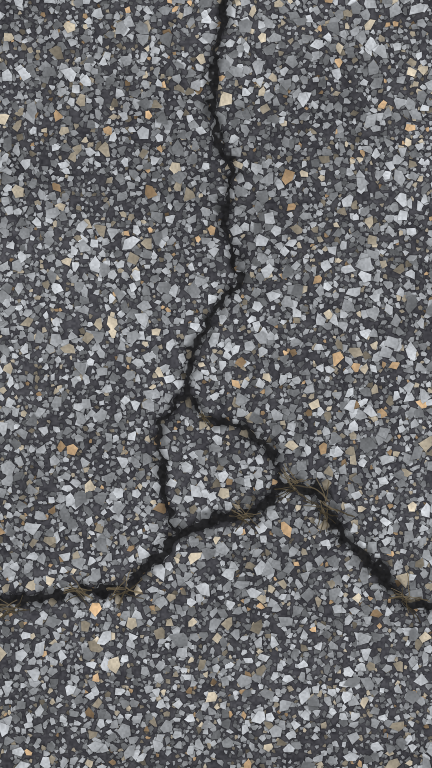
Give the GLSL for this texture, as a Shadertoy shader.

```glsl
const float TAU = 6.2831853;
const vec3 TAR_DARK = vec3(0.19, 0.19, 0.21);
const vec3 TAR_LIGHT = vec3(0.35, 0.35, 0.37);
const vec3 CRACK_DARK = vec3(0.11, 0.11, 0.115);
const vec3 COOL_TINT = vec3(0.98, 1.0, 1.025);
const vec3 WARM_TINT = vec3(1.06, 1.0, 0.89);
const vec3 RUST_TINT = vec3(1.14, 0.96, 0.75);
const vec3 STRAW_DARK = vec3(0.19, 0.17, 0.13);
const vec3 STRAW_LIGHT = vec3(0.48, 0.43, 0.34);
const float WARM_SHARE = 0.14;
const float RUST_SHARE = 0.025;
const int FACETS = 5;
const int BLADES = 18;

// Stone layers, fine to coarse: cell size, share of filled cells, darkest and lightest tone
const vec4 LAYERS[4] = vec4[4](
    vec4(0.0066, 0.66, 0.33, 0.68), vec4(0.0100, 0.54, 0.36, 0.76),
    vec4(0.0150, 0.47, 0.40, 0.81), vec4(0.0205, 0.24, 0.43, 0.80));

// Crack paths, in units of the canvas height
const vec2 UPPER[14] = vec2[14](
    vec2(.297, 1.01), vec2(.278, .92), vec2(.276, .87), vec2(.286, .805), vec2(.304, .78),
    vec2(.289, .72), vec2(.300, .675), vec2(.313, .638), vec2(.284, .596), vec2(.250, .538),
    vec2(.242, .486), vec2(.209, .447), vec2(.208, .362), vec2(.229, .307));
const vec2 LOWER[13] = vec2[13](
    vec2(-.01, .212), vec2(.098, .229), vec2(.163, .232), vec2(.195, .264), vec2(.232, .303),
    vec2(.280, .327), vec2(.332, .333), vec2(.365, .368), vec2(.410, .362), vec2(.449, .297),
    vec2(.495, .255), vec2(.521, .219), vec2(.575, .208));
const vec2 BRANCH[5] = vec2[5](
    vec2(.242, .486), vec2(.267, .456), vec2(.313, .443), vec2(.352, .42), vec2(.365, .368));

// Dry grass clumps: centre, direction, reach
const vec4 CLUMPS[8] = vec4[8](
    vec4(.013, .206, .2, .024), vec4(.100, .229, -.4, .022), vec4(.158, .230, .5, .026),
    vec4(.315, .327, .1, .024), vec4(.380, .366, -.25, .030), vec4(.420, .342, -.95, .036),
    vec4(.527, .220, -.5, .028), vec4(.267, .456, -.7, .012));

vec4 hash4(vec3 p) {
    vec4 q = fract(p.xyzx * vec4(0.1031, 0.1030, 0.0973, 0.1099));
    q += dot(q, q.wzxy + 33.33);
    return fract((q.xxyz + q.yzzw) * q.zywx);
}

float noise(vec2 p) {
    vec2 i = floor(p), f = fract(p);
    f = f * f * (3.0 - 2.0 * f);
    vec2 e = vec2(0.0, 1.0);
    return mix(mix(hash4(vec3(i, 7.0)).x, hash4(vec3(i + e.yx, 7.0)).x, f.x),
               mix(hash4(vec3(i + e.xy, 7.0)).x, hash4(vec3(i + e.yy, 7.0)).x, f.x), f.y);
}

float segment(vec2 p, vec2 a, vec2 b) {
    vec2 d = b - a;
    return length(p - a - d * clamp(dot(p - a, d) / dot(d, d), 0.0, 1.0));
}

// Convex chip bounded by randomly turned facets
float chip(vec2 q, vec4 rnd) {
    float d = -1.0;
    for (int i = 0; i < FACETS; i++) {
        vec2 h = fract(rnd.xy * (7.13 + 3.7 * float(i)) + rnd.zw * 5.31);
        float a = TAU * (rnd.z + (float(i) + 0.75 * (h.x - 0.5)) / float(FACETS));
        d = max(d, dot(q, vec2(cos(a), sin(a))) - mix(0.21, 0.46, h.y));
    }
    return d;
}

// Lays one layer of chips over the surface
vec3 layStones(vec3 col, vec2 p, vec4 layer, float seed, float aa) {
    vec2 g = p / layer.x + seed * 17.3, cell = floor(g), offset = vec2(0.0);
    vec4 look = vec4(0.0);
    float nearest = 1.0;
    for (int y = -1; y <= 1; y++)
    for (int x = -1; x <= 1; x++) {
        vec2 id = cell + vec2(x, y);
        vec4 rnd = hash4(vec3(id, seed));
        if (rnd.w > layer.y) continue;
        vec2 q = g - id - 0.5 - 0.75 * (rnd.xy - 0.5);
        float d = chip(q, rnd);
        if (d < nearest) {
            nearest = d;
            offset = q;
            look = hash4(vec3(id, seed + 40.0));
        }
    }
    vec3 tint = look.y < RUST_SHARE ? RUST_TINT : look.y < WARM_SHARE ? WARM_TINT : COOL_TINT;
    float tone = mix(layer.z, layer.w, look.x);
    tone *= 1.0 + 0.16 * dot(offset, vec2(cos(TAU * look.z), sin(TAU * look.z)));
    tone *= 0.93 + 0.14 * noise(p * 420.0);
    float d = nearest * layer.x;
    col *= 1.0 - 0.18 * (1.0 - smoothstep(0.0, 0.0022, d));
    return mix(col, tone * tint, 1.0 - smoothstep(-aa, aa, d));
}

void mainImage(out vec4 fragColor, in vec2 fragCoord) {
    vec2 p = fragCoord / iResolution.y;
    float aa = max(0.6 / iResolution.y, 0.0006);

    // Tar binder and stones
    float grit = 0.55 * noise(p * 330.0) + 0.45 * noise(p * 110.0 + 9.0);
    vec3 col = mix(TAR_DARK, TAR_LIGHT, grit);
    for (int i = 0; i < 4; i++) col = layStones(col, p, LAYERS[i], float(i) + 1.0, aa);
    col *= 0.93 + 0.14 * noise(p * 9.0 + 3.0);

    // Ragged cracks with a dirty margin
    vec2 wobble = vec2(noise(p * 75.0), noise(p * 75.0 + 31.0)) - 0.5;
    wobble += 0.5 * vec2(noise(p * 190.0 + 5.0), noise(p * 190.0 + 57.0)) - 0.25;
    vec2 w = p + 0.011 * wobble;
    float thin = 1.0, wide = 1.0;
    for (int i = 0; i < 13; i++) thin = min(thin, segment(w, UPPER[i], UPPER[i + 1]));
    for (int i = 0; i < 4; i++) thin = min(thin, segment(w, BRANCH[i], BRANCH[i + 1]));
    for (int i = 0; i < 12; i++) wide = min(wide, segment(w, LOWER[i], LOWER[i + 1]));
    float ragged = 0.35 + 1.1 * noise(p * 95.0 + 13.0);
    float gap = min(thin - 0.0034 * ragged, wide - 0.0058 * ragged);
    col *= mix(0.66, 1.0, smoothstep(0.0, 0.012, gap));
    vec3 soil = CRACK_DARK * (0.75 + 0.7 * grit);
    col = mix(col, soil, 0.94 * (1.0 - smoothstep(-aa, aa + 0.0006, gap)));

    // Tufts of dry grass
    for (int c = 0; c < 8; c++) {
        vec4 tuft = CLUMPS[c];
        if (length(p - tuft.xy) > 1.6 * tuft.w) continue;
        for (int b = 0; b < BLADES; b++) {
            vec4 h = hash4(vec3(c, b, 91.0));
            float a = tuft.z + 2.0 * (h.x - 0.5) + (h.w > 0.5 ? 0.5 * TAU : 0.0);
            vec2 root = tuft.xy + tuft.w * 0.5 * (h.yz - 0.5);
            vec2 tip = root + tuft.w * mix(0.4, 1.0, h.y) * vec2(cos(a), sin(a));
            float d = segment(p + 0.003 * wobble, root, tip) - 0.0007;
            col = mix(col, mix(STRAW_DARK, STRAW_LIGHT, h.z), 0.8 * (1.0 - smoothstep(-aa, aa, d)));
        }
    }
    fragColor = vec4(clamp(col, 0.0, 1.0), 1.0);
}
```
